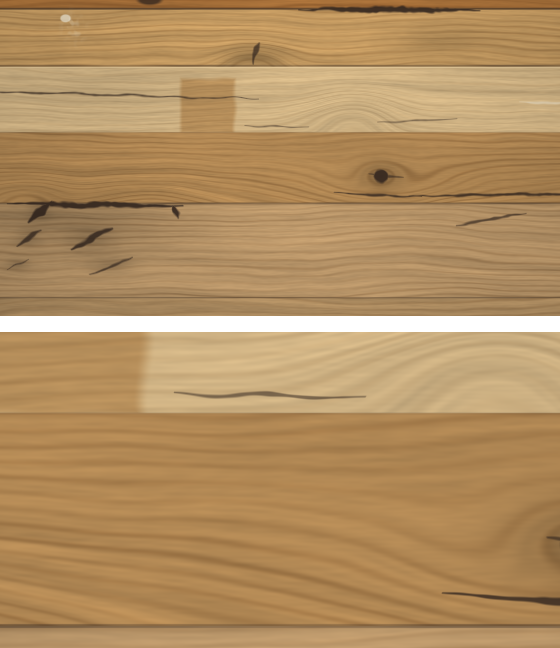
Top: the whole. Bottom: its middle third, enlarged.
This texture is drawn by a WebGL 1 fragment shader. Its source:

```glsl
precision highp float;
uniform vec2 u_resolution;

vec2 gradient(vec2 cell) {
  vec2 h = vec2(dot(cell, vec2(127.1, 311.7)), dot(cell, vec2(269.5, 183.3)));
  return fract(sin(h) * 43758.5) * 2.0 - 1.0;
}

float noise(vec2 p) {
  vec2 i = floor(p), f = fract(p), s = f * f * (3.0 - 2.0 * f);
  vec2 e = vec2(1.0, 0.0);
  return mix(
    mix(dot(gradient(i), f), dot(gradient(i + e), f - e), s.x),
    mix(dot(gradient(i + e.yx), f - e.yx), dot(gradient(i + 1.0), f - 1.0), s.x), s.y);
}

float above(float y, float edge) {
  float px = 0.7 / u_resolution.y;
  return smoothstep(edge - px, edge + px, y);
}

// Soft elliptical falloff
float blob(vec2 p, vec2 center, vec2 size) {
  vec2 q = (p - center) / size;
  return exp(-dot(q, q));
}

// Wobbly line that tapers at both ends
float crack(vec2 p, vec2 a, vec2 b, float width) {
  p += 0.012 * vec2(noise(p * 31.0 + 9.0), noise(p * vec2(14.0, 22.0)));
  vec2 d = b - a;
  float t = clamp(dot(p - a, d) / dot(d, d), 0.0, 1.0);
  float r = width * (0.15 + 0.85 * sin(3.14 * t)) * (1.0 + 0.9 * noise(p * 45.0));
  float px = 1.0 / u_resolution.y;
  return 1.0 - smoothstep(r - px, r + px + 0.25 * width, length(p - a - d * t));
}

float seam(float y, float edge, float width) {
  return 1.0 - smoothstep(width * 0.5, width + 1.0 / u_resolution.y, abs(y - edge));
}

// Height across the grain, bent around the knots of each board
float grainHeight(vec2 p, float board) {
  float g = p.y + 0.055 * noise(p * vec2(1.7, 5.0) + board * 7.3)
          + 0.012 * noise(p * vec2(6.0, 16.0) + board * 3.1);
  if (board == 2.0) {
    float ring = 0.44 + length((p - vec2(1.21, 0.442)) * vec2(0.6, 1.0));
    g = mix(g, ring, blob(p, vec2(1.21, 0.442), vec2(0.17, 0.085)));
    g -= 0.11 * blob(p, vec2(0.47, 0.345), vec2(0.24, 0.09));
    g -= 0.07 * blob(p, vec2(0.08, 0.39), vec2(0.14, 0.07));
  } else if (board == 3.0) {
    g -= 0.09 * blob(p, vec2(1.12, 0.63), vec2(0.13, 0.09));
  } else if (board == 4.0) {
    g -= 0.08 * blob(p, vec2(0.81, 0.80), vec2(0.12, 0.06));
  }
  return g;
}

void main() {
  vec2 p = gl_FragCoord.xy / u_resolution.y;
  p.x *= 1.7778 * u_resolution.y / u_resolution.x;
  float y = p.y;
  float board = step(0.058, y) + step(0.3565, y) + step(0.581, y)
              + step(0.789, y) + step(0.9725, y);

  // Board colours, from the bottom up
  vec3 wood = vec3(0.68, 0.55, 0.38);
  wood = mix(wood, vec3(0.71, 0.575, 0.405), above(y, 0.058));
  wood = mix(wood, vec3(0.685, 0.525, 0.325), above(y, 0.3565));
  wood = mix(wood, vec3(0.80, 0.69, 0.51), above(y, 0.581));
  wood = mix(wood, vec3(0.755, 0.595, 0.375), above(y, 0.789));
  wood = mix(wood, vec3(0.64, 0.43, 0.22), above(y, 0.9725));

  // Growth lines, fibres and pores
  float g = grainHeight(p, board);
  float line = pow(0.5 + 0.5 * sin(g * 300.0 + 4.0 * noise(p * vec2(2.0, 9.0))), 3.0);
  float strength = 0.06 + 0.09 * smoothstep(-0.3, 0.4, noise(vec2(p.x * 1.5, g * 22.0)));
  if (board == 3.0) strength *= 0.55;
  float streak = noise(vec2(p.x * 1.3 + board * 5.0, g * 34.0));
  float fibre = noise(vec2(p.x * 9.0, g * 170.0)) + 0.6 * noise(vec2(p.x * 34.0, y * 260.0));
  wood *= 1.0 - strength * line * vec3(0.8, 1.0, 1.25);
  wood *= 1.0 + 0.16 * streak + 0.075 * fibre + 0.08 * noise(p * vec2(1.6, 3.5) + 4.0);

  // Square stain and darker patches
  vec2 stain = abs(p - vec2(0.66, 0.665) + 0.01 * noise(p * 16.0)) - vec2(0.084, 0.084);
  float stained = (1.0 - smoothstep(-0.008, 0.01, max(stain.x, stain.y))) * above(y, 0.581);
  wood *= mix(vec3(1.0), vec3(0.88, 0.80, 0.69), stained);
  if (board == 4.0) wood *= 1.0 - 0.13 * blob(p, vec2(1.39, 0.87), vec2(0.16, 0.05))
                            - 0.22 * blob(p, vec2(0.81, 0.82), vec2(0.10, 0.035));
  if (board == 2.0) wood *= 1.0 - 0.20 * blob(p, vec2(1.21, 0.442), vec2(0.075, 0.05));
  if (board == 1.0) wood *= 1.0 - 0.16 * blob(p, vec2(0.2, 0.31), vec2(0.32, 0.07));

  // Seams between boards
  float wear = smoothstep(-0.4, 0.4, noise(vec2(p.x * 4.0, 2.0)));
  float dark = 0.35 * seam(y, 0.058, 0.001) + 0.12 * seam(y, 0.581, 0.001);
  dark += (0.25 + 0.3 * wear) * (seam(y, 0.3565, 0.002) + seam(y, 0.792, 0.002));
  dark += 0.65 * seam(y, 0.9725, 0.002);
  wood = mix(wood, vec3(0.88, 0.78, 0.60), 0.6 * seam(y, 0.787, 0.001));

  // Long cracks
  dark = max(dark, crack(p, vec2(0.95, 0.971), vec2(1.52, 0.967), 0.008));
  dark = max(dark, crack(p, vec2(0.02, 0.355), vec2(0.58, 0.350), 0.007));
  dark = max(dark, 0.8 * crack(p, vec2(-0.2, 0.711), vec2(0.82, 0.688), 0.0025));
  dark = max(dark, 0.6 * crack(p, vec2(0.78, 0.603), vec2(0.98, 0.597), 0.002));
  dark = max(dark, 0.6 * crack(p, vec2(1.2, 0.614), vec2(1.45, 0.623), 0.002));
  dark = max(dark, 0.9 * crack(p, vec2(1.06, 0.390), vec2(1.34, 0.378), 0.003));
  dark = max(dark, 0.9 * crack(p, vec2(1.30, 0.382), vec2(1.95, 0.387), 0.004));
  dark = max(dark, 0.75 * crack(p, vec2(1.45, 0.287), vec2(1.67, 0.326), 0.004));
  dark = max(dark, crack(p, vec2(0.55, 0.352), vec2(0.567, 0.312), 0.009));

  // Slanted scars on the wide board
  for (int n = 0; n < 5; n++) {
    float i = float(n), odd = mod(i, 2.0);
    vec2 c = vec2(0.127 - 0.018 * i + odd * (0.13 + 0.05 * i), 0.33 - 0.042 * i - 0.045 * odd);
    vec2 reach = vec2(0.035 + 0.03 * odd, 0.03 + 0.006 * odd - 0.003 * i);
    dark = max(dark, (1.0 - 0.08 * i) * crack(p, c - reach, c + reach, 0.011 - 0.0024 * i));
    wood *= 1.0 - 0.14 * blob(p, c, reach * 1.1);
  }

  // Knots
  float knot = length(p - vec2(1.21, 0.442)) + 0.009 * noise(p * 50.0);
  dark = max(dark, 1.0 - smoothstep(0.017, 0.026, knot));
  dark = max(dark, 0.7 * crack(p, vec2(1.17, 0.446), vec2(1.28, 0.437), 0.004));
  dark = max(dark, 0.8 * crack(p, vec2(0.80, 0.797), vec2(0.82, 0.862), 0.006));
  dark = max(dark, 0.85 * smoothstep(0.3, 0.7, blob(p, vec2(0.475, 1.0), vec2(0.045, 0.018))));
  wood = mix(wood, vec3(0.20, 0.15, 0.12), clamp(dark, 0.0, 1.0) * 0.92);

  // Pale chips
  float chip = 0.8 * smoothstep(0.4, 0.7, blob(p, vec2(0.208, 0.942), vec2(0.021, 0.016)));
  chip += 0.35 * blob(p, vec2(0.235, 0.91), vec2(0.03, 0.04)) * smoothstep(-0.1, 0.3, noise(p * 60.0));
  chip += 0.6 * crack(p, vec2(1.65, 0.676), vec2(1.85, 0.674), 0.003);
  wood = mix(wood, vec3(0.90, 0.86, 0.77), clamp(chip, 0.0, 1.0));

  // Light falling off towards the corners
  vec2 away = p - vec2(0.95, 0.58);
  gl_FragColor = vec4(wood * (1.04 - 0.12 * dot(away, away)), 1.0);
}
```
